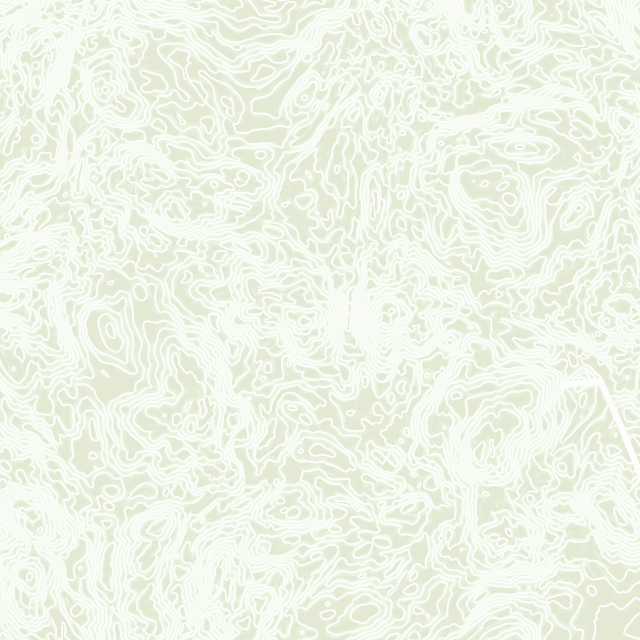
Give the GLSL for this pattern, as a Shadertoy shader.

```glsl
vec2 hashGradient(vec2 cell) {
    float angle = 6.2832 * fract(sin(dot(cell, vec2(127.1, 311.7))) * 43758.5453);
    return vec2(cos(angle), sin(angle));
}

float gradientNoise(vec2 p) {
    vec2 i = floor(p), f = p - i;
    vec2 u = f * f * f * (f * (f * 6.0 - 15.0) + 10.0);
    vec2 e = vec2(1.0, 0.0);
    float a = dot(hashGradient(i), f);
    float b = dot(hashGradient(i + e.xy), f - e.xy);
    float c = dot(hashGradient(i + e.yx), f - e.yx);
    float d = dot(hashGradient(i + 1.0), f - 1.0);
    return mix(mix(a, b, u.x), mix(c, d, u.x), u.y);
}

// Terrain height, counted in contour steps
float terrain(vec2 p) {
    // Level ground in the lower right corner
    float relief = smoothstep(0.0, 0.22, length(p - vec2(1.0, 0.03)));
    vec2 q = p * 4.2 + 7.3;
    q += 0.35 * vec2(gradientNoise(q * 0.8 + 31.0), gradientNoise(q * 0.8 + 57.0));

    // Folded noise gives branching valleys with rounded floors
    float height = 0.0, amplitude = 23.0;
    for (int octave = 0; octave < 4; octave++) {
        float n = gradientNoise(q);
        height += amplitude * sqrt(n * n + 0.002);
        q = mat2(0.8, 0.6, -0.6, 0.8) * q * 2.07 + 13.7;
        amplitude *= 0.42;
    }
    return height * (0.12 + 0.88 * relief);
}

float segmentDistance(vec2 p, vec2 a, vec2 b) {
    vec2 ab = b - a;
    return length(p - a - ab * clamp(dot(p - a, ab) / dot(ab, ab), 0.0, 1.0));
}

void mainImage(out vec4 fragColor, in vec2 fragCoord) {
    vec2 p = fragCoord / iResolution.y;
    float soft = max(0.0012, 0.7 / iResolution.y);

    // Height and slope
    vec2 e = vec2(0.0006, 0.0);
    float height = terrain(p);
    float slope = length(vec2(terrain(p + e.xy), terrain(p + e.yx)) - height) / e.x;

    // Contour lines of even width, fading to a tone where they crowd
    float contourDistance = abs(fract(height) - 0.5) / max(slope, 2.0);
    float line = 1.0 - smoothstep(0.0016 - soft, 0.0016 + soft, contourDistance);
    line = mix(line, 0.65, smoothstep(170.0, 300.0, slope));

    // Road near the right edge
    float road = segmentDistance(p, vec2(0.88, 0.398), vec2(0.938, 0.405));
    road = min(road, segmentDistance(p, vec2(0.938, 0.405), vec2(0.972, 0.33)));
    road = min(road, segmentDistance(p, vec2(0.972, 0.33), vec2(1.01, 0.235)));
    line = max(line, 1.0 - smoothstep(0.005 - soft, 0.005 + soft, road));

    // Beige flats, pale green slopes, white lines
    vec3 flatGround = vec3(0.893, 0.915, 0.828);
    vec3 steepGround = vec3(0.932, 0.968, 0.905);
    vec3 ground = mix(flatGround, steepGround, smoothstep(40.0, 160.0, slope));
    fragColor = vec4(mix(ground, vec3(0.992, 0.995, 0.985), line), 1.0);
}
```
